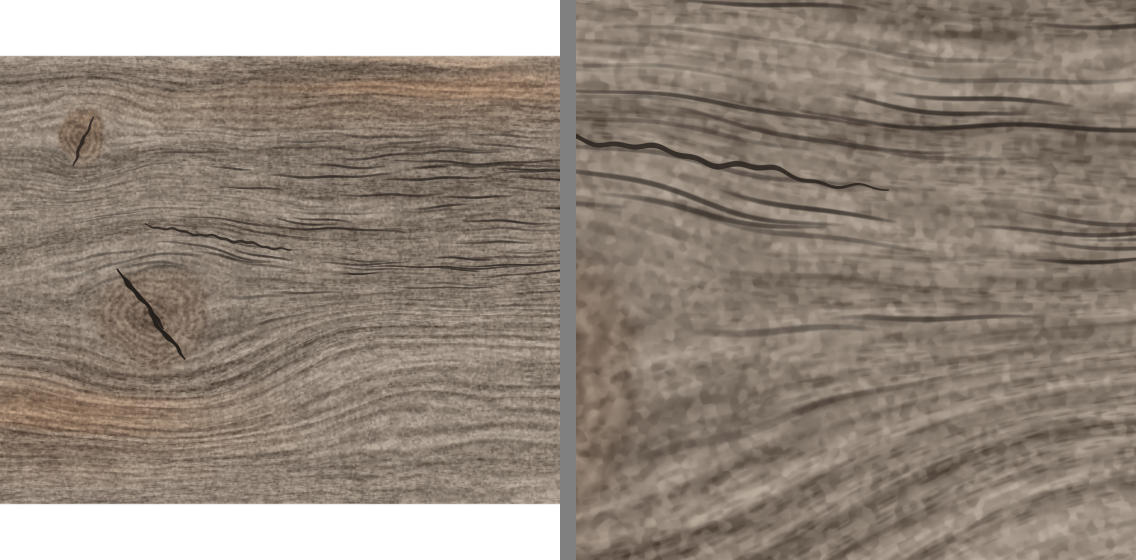
Left, the full canvas; right, a detail of the centre.
Give the GLSL for this texture, as a WebGL 1 fragment shader.

```glsl
precision highp float;
// Weathered wooden board with two knots, flowing grain and drying cracks, between white margins.

uniform vec2 u_resolution;

const vec3 MARGIN = vec3(1.0);
const vec3 PALE_WOOD = vec3(0.67, 0.62, 0.565);
const vec3 DARK_WOOD = vec3(0.34, 0.29, 0.25);
const vec3 CRACK = vec3(0.15, 0.125, 0.11);
const vec3 RUST_TINT = vec3(1.04, 0.93, 0.84);
const vec2 BOARD_Y = vec2(0.1, 0.9);
const vec2 BIG_KNOT = vec2(0.273, 0.434);
const vec2 BIG_RADIUS = vec2(0.105, 0.088);
const vec2 SMALL_KNOT = vec2(0.147, 0.755);
const vec2 SMALL_RADIUS = vec2(0.042, 0.054);
const float RIDGE_FREQ = 46.0;
const float CRACK_ROWS = 40.0;
const float BASE_TONE = 0.65;
const float GRIT = 0.42;
const float FIBRE = 0.42;

float hash(vec2 p) {
  return fract(sin(dot(p, vec2(127.1, 311.7))) * 43758.547);
}

// Cellular noise: x = distance to the nearest point, y = softly blended cell value.
vec2 cells(vec2 p) {
  vec2 base = floor(p);
  float nearest = 2.0, total = 0.0, weight = 0.0;
  for (int j = -1; j <= 1; j++) {
    for (int i = -1; i <= 1; i++) {
      vec2 id = base + vec2(float(i), float(j));
      vec2 d = id + vec2(hash(id), hash(id + 37.3)) - p;
      float w = exp(-6.0 * dot(d, d));
      nearest = min(nearest, length(d));
      total += w * hash(id + 71.9);
      weight += w;
    }
  }
  return vec2(nearest, total / weight);
}

float bell(vec2 d) { return exp(-dot(d, d)); }

// Pushes the grain height y apart around a knot.
float bulge(float y, vec2 p, vec2 knot, vec2 reach, float strength) {
  return knot.y + (y - knot.y) * (1.0 - strength * bell((p - knot) / reach));
}

float grainHeight(vec2 p) {
  float rise = 0.075 * smoothstep(0.34, 0.74, p.x);
  float y = p.y - rise * exp(-pow((p.y - 0.36) / 0.14, 2.0));
  y = bulge(y, p, BIG_KNOT, vec2(0.21, 0.17), 0.72);
  y = bulge(y, p, SMALL_KNOT, vec2(0.1, 0.1), 0.68);
  return y + 0.004 * sin(p.x * 9.0 + p.y * 14.0) + 0.002 * sin(p.x * 27.0 - p.y * 31.0);
}

// Elliptical growth rings: x = tone change, y = coverage.
vec2 knotRings(vec2 p, vec2 knot, vec2 radius, float count) {
  vec2 q = (p - knot) / radius;
  q += 0.07 * sin(q.yx * vec2(4.0, 5.0) + 1.3) + 0.025 * sin(q.yx * 13.0);
  float r = length(q);
  float ring = sin(r * count * 6.283 + 2.0 * cells(q * 3.0).y);
  float rim = exp(-pow((r - 0.95) / 0.1, 2.0)) * smoothstep(-0.6, 0.9, q.x + 0.4 * q.y);
  float tone = 0.12 * ring - 0.08 - 0.2 * rim - 0.3 * exp(-r * r * 14.0);
  return vec2(tone, 1.0 - smoothstep(0.75, 1.15, r));
}

// Tapered, slightly jagged split from a to b.
float split(vec2 p, vec2 a, vec2 b, float width, float px) {
  p += 0.002 * sin(p.yx * 95.0) + 0.001 * sin(p.yx * 260.0);
  float t = clamp(dot(p - a, b - a) / dot(b - a, b - a), 0.0, 1.0);
  float d = length(p - mix(a, b, t));
  return 1.0 - smoothstep(0.0, px * 1.5, d - width * 4.0 * t * (1.0 - t));
}

// Rows of short cracks that follow the grain.
float grainCracks(float x, float v, float px) {
  float ink = 0.0;
  for (int k = 0; k < 3; k++) {
    float layer = float(k);
    float y = v * CRACK_ROWS + layer * 0.37 + 0.13 * sin(x * 17.0 + layer * 2.0) + 0.05 * sin(x * 61.0);
    float row = floor(y);
    float s = x * (2.4 + layer * 1.6) + hash(vec2(row, layer)) * 9.0;
    vec2 id = vec2(row, floor(s) + layer * 50.0);
    float along = (fract(s) - 0.5) / (0.2 + 0.28 * hash(id));
    float taper = max(0.0, 1.0 - along * along);
    float d = abs(fract(y) - 0.3 - 0.4 * hash(id + 5.0)) / CRACK_ROWS;
    float line = 1.0 - smoothstep(0.0, px + 0.0012, d - 0.0007 * taper);
    ink = max(ink, line * sqrt(taper) * smoothstep(0.25, 0.85, hash(id + 9.0)));
  }
  return ink;
}

void main() {
  vec2 p = gl_FragCoord.xy / u_resolution;
  float px = 1.0 / min(u_resolution.x, u_resolution.y);
  float v = grainHeight(p);
  vec2 big = knotRings(p, BIG_KNOT, BIG_RADIUS, 7.0);
  vec2 small = knotRings(p, SMALL_KNOT, SMALL_RADIUS, 4.0);
  float clearWood = (1.0 - big.y) * (1.0 - small.y);

  // Noise at four scales, stretched along the grain.
  float patches = cells(vec2(p.x * 2.5, v * 28.0)).y - 0.5;
  vec2 fibre = cells(vec2(p.x * 45.0, v * 210.0));
  float streak = cells(vec2(p.x * 9.0, v * 130.0)).y - 0.5;
  float grit = cells(p * 230.0).y - 0.5;

  // Ridges: a lit crest that falls into a narrow shadow.
  float phase = v * RIDGE_FREQ + 0.6 * sin(v * 31.0) + 0.3 * sin(v * 73.0 + p.x * 2.0) + 0.25 * streak;
  float f = fract(phase);
  float ridge = smoothstep(0.0, 0.3, f) * (1.0 - smoothstep(0.5, 1.0, f)) - 0.5;
  float lower = 1.0 - smoothstep(0.36, 0.46, v);
  float upper = smoothstep(0.7, 0.8, v);
  float ridgeDepth = 0.08 + 0.3 * lower * smoothstep(0.1, 0.24, p.y) + 0.16 * upper;
  ridgeDepth *= 0.7 + 0.6 * hash(vec2(floor(phase), 3.0));

  float tone = BASE_TONE + clearWood * (ridge * ridgeDepth + 0.38 * patches + 0.2 * streak);
  tone += FIBRE * (fibre.y - 0.5) + GRIT * grit + big.x * big.y + small.x * small.y;
  tone += 0.14 * (1.0 - smoothstep(0.12, 0.25, p.y)) + 0.1 * smoothstep(0.86, 0.9, p.y);
  tone -= 0.12 * bell((p - vec2(0.85, 0.62)) / vec2(0.5, 0.13));
  tone -= 0.2 * (1.0 - smoothstep(0.12, 0.35, fibre.x)) * smoothstep(-0.1, 0.3, streak - patches);

  // Rusty stains near the top edge, the lower left and the large knot.
  float rust = bell((p - vec2(0.08, 0.25)) / vec2(0.32, 0.1)) + bell((p - vec2(0.72, 0.84)) / vec2(0.4, 0.06));
  rust += 0.4 * big.y + 0.5 * small.y;
  tone -= 0.1 * rust;
  vec3 wood = mix(DARK_WOOD, PALE_WOOD, clamp(tone, -0.15, 1.15));
  wood *= mix(vec3(1.0), RUST_TINT, clamp(rust * (0.75 + patches), 0.0, 1.0));

  // Cracks along the grain, then the splits through the knots.
  float middle = smoothstep(0.38, 0.5, v) * (1.0 - smoothstep(0.68, 0.82, v));
  float ink = grainCracks(p.x, v, px) * clearWood * (0.12 + 0.68 * middle * smoothstep(-0.1, 0.6, p.x));
  vec2 heart = BIG_KNOT + vec2(0.006, -0.004);
  ink = max(ink, split(p, vec2(0.208, 0.52), heart + vec2(0.015, -0.015), 0.0028, px));
  ink = max(ink, split(p, heart - vec2(0.015, -0.015), vec2(0.33, 0.358), 0.0026, px));
  ink = max(ink, 0.85 * split(p, vec2(0.165, 0.79), vec2(0.13, 0.705), 0.0015, px));
  ink = max(ink, 0.85 * split(p, vec2(0.26, 0.598), vec2(0.52, 0.552), 0.0012, px));
  wood = mix(wood, CRACK, ink);

  float board = smoothstep(-px, px, p.y - BOARD_Y.x) * smoothstep(-px, px, BOARD_Y.y - p.y);
  gl_FragColor = vec4(mix(MARGIN, wood, board), 1.0);
}
```
